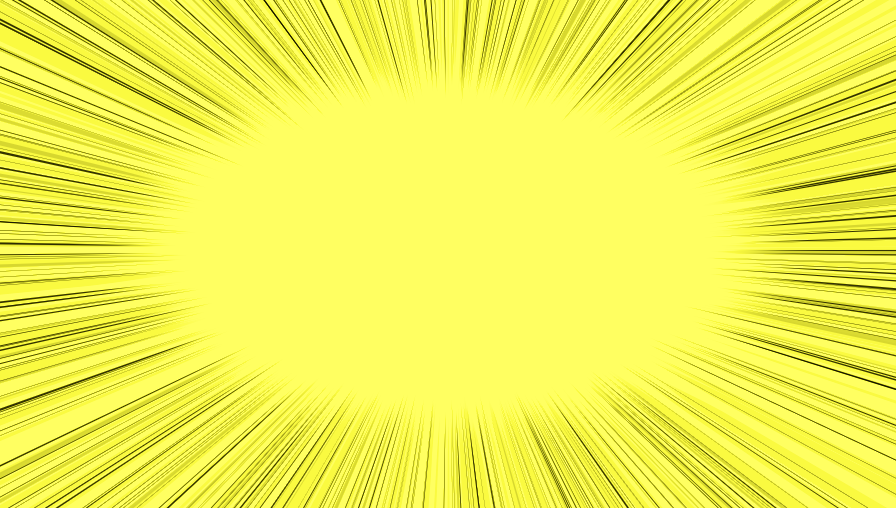
Write a Shadertoy shader that draws this background.

```glsl
// Comic focus lines: thin dark spokes burst outward around a calm yellow oval.
// Each layer splits the circle into angular cells and puts one random tapered
// spoke in each cell; layered sines gather the spokes into denser bundles.

const float TAU = 6.2831853;

float hash(float cell, float seed) {
    return fract(sin(cell * 12.9898 + seed * 78.233) * 43758.547);
}

// Coverage of one layer of spokes. radius is in canvas heights, oval is the
// distance in stretched units, and width is the half width in radians.
float spokes(float angle, float radius, float oval, float count, float width, float seed) {
    float turn = (angle / TAU + 0.5) * count;
    float cell = floor(turn);
    float cellAngle = ((cell + 0.5) / count - 0.5) * TAU;

    // Bundles: most spokes lie to the sides, with smaller groups between
    float density = 0.7 + 0.1 * cos(2.0 * cellAngle) + 0.12 * cos(6.0 * cellAngle - 0.1)
                  + 0.12 * sin(17.0 * cellAngle + 1.0);
    float present = step(hash(cell, seed), density);

    // Position, thickness and inner tip of this spoke
    float offset = (hash(cell, seed + 1.0) - 0.5) * 0.6;
    float thickness = hash(cell, seed + 2.0);
    float tip = 0.275 + 0.06 * hash(cell, seed + 3.0);
    float grow = smoothstep(tip - 0.03, tip + 0.12, oval);
    float halfWidth = width * (0.35 + 1.8 * pow(thickness, 3.0)) * radius * grow;

    // Smooth edge, with thin spokes fading instead of breaking up
    float across = abs(fract(turn) - 0.5 - offset) * TAU / count * radius;
    float pixel = 1.0 / iResolution.y;
    float cover = clamp(min(halfWidth + 0.5 * pixel - across, 2.0 * halfWidth) / pixel, 0.0, 1.0);
    return cover * present * smoothstep(tip, tip + 0.07, oval);
}

void mainImage(out vec4 fragColor, in vec2 fragCoord) {
    vec2 p = fragCoord / iResolution.xy - vec2(0.5, 0.507);
    float oval = length(p);
    p.x *= iResolution.x / iResolution.y;
    float radius = length(p);
    float angle = atan(p.y, p.x);

    // Broad, faint yellow wedges
    float tint = 0.0;
    for (int i = 0; i < 3; i++) {
        float layer = float(i);
        tint = max(tint, spokes(angle, radius, oval, 83.0 + 34.0 * layer, 0.012 - 0.002 * layer, 11.0 + 7.0 * layer));
    }

    // Olive strokes, then fine dark ink on top
    float shade = 1.0 - 0.02 * tint;
    shade *= 1.0 - 0.14 * spokes(angle, radius, oval, 127.0, 0.0035, 31.0);
    for (int i = 0; i < 3; i++) {
        float layer = float(i);
        float ink = spokes(angle, radius, oval, 139.0 + 46.0 * layer, 0.0012 - 0.0002 * layer, 43.0 + 9.0 * layer);
        shade *= 1.0 - 0.8 * ink;
    }

    // Darker yellow also loses its blue, so the strokes stay saturated
    float blue = mix(0.38, 0.26 * shade * shade, smoothstep(0.0, 0.022, 1.0 - shade));
    fragColor = vec4(vec2(shade), blue, 1.0);
}
```
